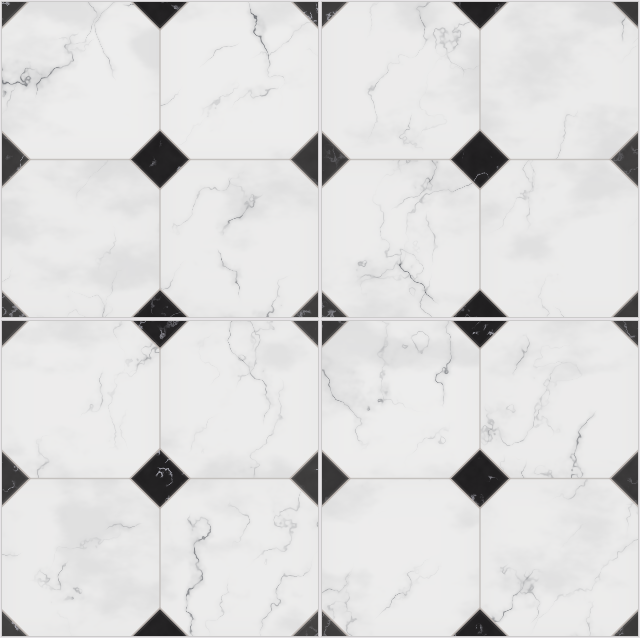
Write a Shadertoy shader that draws this pattern.

```glsl
// Marble octagon floor with black corner diamonds, laid in panels of two by two tiles.

const float TILES = 4.0;              // tiles across and down
const float PANEL = 2.0;              // tiles per panel side
const float DIAMOND = 0.187;          // half diagonal, in tiles
const float RIM = 0.005;              // half width of the line around a diamond
const float BEVEL = 0.022;            // lighter band inside a diamond
const float THIN_JOINT = 0.0045;      // half widths of the joints
const float WIDE_JOINT = 0.0125;
const int VEINS = 4;                  // veins per marble tile
const vec3 MARBLE = vec3(0.925, 0.924, 0.923);
const vec3 VEIN_TINT = vec3(1.0, 0.98, 0.94);
const vec3 BLACK = vec3(0.135, 0.13, 0.135);
const vec3 WORN_BLACK = vec3(0.25, 0.245, 0.245);
const vec3 BLACK_VEIN = vec3(0.68, 0.68, 0.72);
const vec3 RIM_COLOR = vec3(0.74, 0.71, 0.69);
const vec3 THIN_COLOR = vec3(0.77, 0.755, 0.745);
const vec3 WIDE_EDGE = vec3(0.76, 0.755, 0.755);
const vec3 WIDE_CORE = vec3(0.90, 0.89, 0.90);

float hash(vec2 p) {
    vec3 q = fract(vec3(p.xyx) * 0.1031);
    q += dot(q, q.yzx + 33.33);
    return fract((q.x + q.y) * q.z);
}

float noise(vec2 p) {
    vec2 i = floor(p), f = fract(p);
    f = f * f * (3.0 - 2.0 * f);
    return mix(mix(hash(i), hash(i + vec2(1, 0)), f.x),
               mix(hash(i + vec2(0, 1)), hash(i + vec2(1, 1)), f.x), f.y);
}

float fbm(vec2 p) {
    float sum = 0.0, amp = 0.5;
    for (int i = 0; i < 5; i++) {
        sum += amp * noise(p);
        p = mat2(1.6, 1.2, -1.2, 1.6) * p + 7.3;
        amp *= 0.5;
    }
    return sum;
}

// Coverage of a shape with signed distance d
float fill(float d, float px) { return clamp(0.5 - d / px, 0.0, 1.0); }

// Gaussian line that never gets thinner than a pixel
float softLine(float d, float width, float px) {
    float w = max(width, 0.6 * px);
    return exp(-d * d / (w * w)) * width / w;
}

// White tile: p runs from 0 to 1, id picks its own veins
vec3 marble(vec2 p, vec2 id, float px) {
    vec2 shift = 60.0 * vec2(hash(id + 3.1), hash(id + 8.7));
    float cloud = smoothstep(0.48, 0.75, fbm(p * vec2(2.5, 4.0) + shift));
    float dark = 0.045 * cloud;
    for (int i = 0; i < VEINS; i++) {
        vec2 key = id + 11.0 * float(i + 1);
        float angle = mix(-0.25, 1.1, hash(key));
        vec2 normal = vec2(cos(angle), -sin(angle));
        vec2 along = vec2(-normal.y, normal.x);
        vec2 q = p - 0.5;
        float bend = 0.75 * (fbm(p * 3.5 + shift + float(i) * 5.0) - 0.48);
        float d = dot(q, normal) + bend - 0.8 * (hash(key + 2.3) - 0.5);
        float patchy = smoothstep(0.4, 0.8, noise(vec2(dot(q, along) * 4.0, d * 2.0) + shift + key));
        float grain = 0.35 + 0.65 * smoothstep(0.3, 0.65, noise(p * 22.0 + shift));
        float strength = patchy * mix(0.25, 1.0, pow(hash(key + 5.9), 2.0));
        dark += strength * (0.38 * grain * softLine(d, 0.007, px) + 0.07 * softLine(d, 0.04, px));
    }
    vec2 side = abs(p - 0.5) * 2.0;
    float pillow = 0.012 * pow(max(side.x, side.y), 6.0);
    float tone = 0.012 * (hash(id + 4.4) - 0.5);
    return MARBLE + tone - pillow - dark * VEIN_TINT;
}

// Black inset: p is measured from its centre, depth from its edge
vec3 blackMarble(vec2 p, vec2 id, float depth, float worn, float px) {
    vec2 shift = 50.0 * vec2(hash(id + 1.7), hash(id + 6.2));
    vec3 color = mix(BLACK, WORN_BLACK, worn * mix(0.7, 1.1, hash(id)));
    color += 0.075 * (1.0 - smoothstep(BEVEL * 0.5, BEVEL, depth));
    color += 0.04 * (fbm(p * 18.0 + shift) - 0.5);
    float ridge = (fbm(p * 11.0 + shift) - 0.48) * 0.14;
    float patchy = smoothstep(0.48, 0.75, noise(p * 16.0 + shift.yx));
    float amount = patchy * mix(0.15, 1.0, hash(id + 9.3));
    return mix(color, BLACK_VEIN, amount * softLine(ridge, 0.0035, px));
}

void mainImage(out vec4 fragColor, in vec2 fragCoord) {
    vec2 g = fragCoord / iResolution.xy * TILES;
    float px = TILES / min(iResolution.x, iResolution.y);

    // Octagon tiles and thin joints
    vec2 corner = round(g);
    vec2 local = g - corner;
    vec3 color = marble(fract(g), floor(g) + 1.0, px);
    float thin = min(abs(local.x), abs(local.y)) - THIN_JOINT;
    color = mix(color, THIN_COLOR, fill(thin, px));

    // Diamonds on the corners, each panel cutting its own piece
    float d = (abs(local.x) + abs(local.y) - DIAMOND) * 0.7071;
    vec2 pieceId = mod(corner, TILES) + 17.0 * floor(g / PANEL) + 2.0;
    float worn = 1.0 - mod(corner.x, PANEL);
    color = mix(color, RIM_COLOR, fill(d - RIM, px));
    color = mix(color, blackMarble(local, pieceId, -d, worn, px), fill(d + RIM, px));

    // Wide joints between panels, pale in the middle
    vec2 toPanel = abs(g - PANEL * round(g / PANEL));
    float wide = min(toPanel.x, toPanel.y);
    float core = 1.0 - smoothstep(0.3 * WIDE_JOINT, WIDE_JOINT, wide);
    color = mix(color, mix(WIDE_EDGE, WIDE_CORE, core), fill(wide - WIDE_JOINT, px));

    fragColor = vec4(color, 1.0);
}
```
